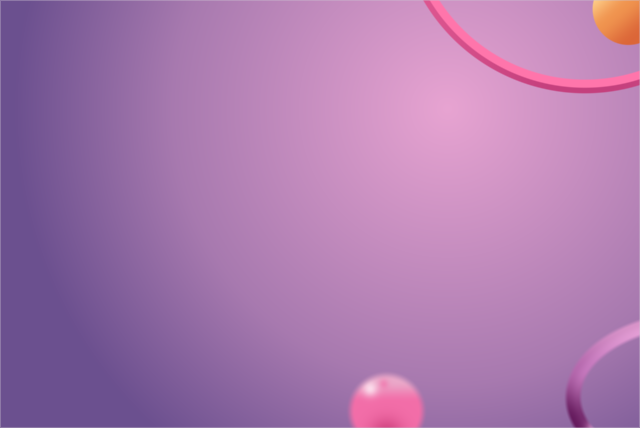
Give the GLSL for this background, as a WebGL 2 fragment shader.

```glsl
#version 300 es
precision highp float;
// Violet-pink radial glow with a glossy hoop, two spheres and a soft-focus ring.

uniform vec2 u_resolution;
out vec4 fragColor;

// Layout, in canvas heights (canvas is 1.5 wide)
const float CANVAS_WIDTH = 1.5;
const vec2 GLOW_CENTER = vec2(1.049, 0.746);
const float GLOW_MID = 0.645;
const float GLOW_END = 1.016;
const vec2 HOOP_CENTER = vec2(1.371, 1.221);
const float HOOP_INNER = 0.407;
const float HOOP_FACE = 0.426;
const float HOOP_OUTER = 0.439;
const vec2 ORANGE_CENTER = vec2(1.473, 0.979);
const float ORANGE_RADIUS = 0.084;
const vec2 PINK_CENTER = vec2(0.906, 0.039);
const float PINK_RADIUS = 0.085;
const float PINK_BLUR = 0.011;
const vec2 RING_CENTER = vec2(1.656, 0.072);
const vec2 RING_RADII = vec2(0.3125, 0.1855);
const float RING_HALF_WIDTH = 0.017;
const float RING_BLUR = 0.006;
const float RIM_WIDTH = 0.0015;

// Colours
const vec3 GLOW_PINK = vec3(0.906, 0.640, 0.820);
const vec3 GLOW_MAUVE = vec3(0.655, 0.475, 0.685);
const vec3 GLOW_VIOLET = vec3(0.420, 0.312, 0.560);
const vec3 HOOP_LIGHT = vec3(1.00, 0.46, 0.67);
const vec3 HOOP_DARK = vec3(0.77, 0.25, 0.49);
const vec3 ORANGE_DEEP = vec3(0.86, 0.40, 0.22);
const vec3 ORANGE_MID = vec3(0.94, 0.58, 0.31);
const vec3 ORANGE_PALE = vec3(1.00, 0.83, 0.56);
const vec3 PINK_BODY = vec3(0.95, 0.43, 0.66);
const vec3 PINK_DEEP = vec3(0.78, 0.22, 0.46);
const vec3 PINK_PALE = vec3(0.91, 0.70, 0.81);
const vec3 RING_PALE = vec3(0.88, 0.61, 0.82);
const vec3 RING_ORCHID = vec3(0.74, 0.44, 0.71);
const vec3 RING_PLUM = vec3(0.43, 0.14, 0.40);
const vec3 RIM_COLOR = vec3(0.80, 0.76, 0.82);

// Coverage of a shape with signed distance d and edge half-width soft
float cover(float d, float soft) {
  return 1.0 - smoothstep(-soft, soft, d);
}

float spot(vec2 p, vec2 center, float size) {
  vec2 d = (p - center) / size;
  return exp(-dot(d, d));
}

// First-order signed distance to an axis-aligned ellipse
float ellipseDistance(vec2 d, vec2 radii) {
  float k = length(d / radii);
  return k * (k - 1.0) / max(length(d / (radii * radii)), 1e-4);
}

vec3 backdrop(vec2 p) {
  float r = distance(p, GLOW_CENTER);
  vec3 inner = mix(GLOW_PINK, GLOW_MAUVE, clamp(r / GLOW_MID, 0.0, 1.0));
  return mix(inner, GLOW_VIOLET, clamp((r - GLOW_MID) / (GLOW_END - GLOW_MID), 0.0, 1.0));
}

vec3 orangeShade(vec2 q) {
  float light = dot(q, normalize(vec2(-0.65, 0.76)));
  vec3 color = mix(ORANGE_DEEP, ORANGE_MID, smoothstep(-0.75, 0.2, light));
  return mix(color, ORANGE_PALE, smoothstep(0.1, 1.0, light));
}

vec3 pinkShade(vec2 q) {
  vec3 color = mix(PINK_BODY, PINK_PALE, 0.85 * smoothstep(0.25, 0.85, q.y));
  color = mix(color, PINK_DEEP, 0.85 * spot(q, vec2(0.0, -0.65), 0.45));
  color = mix(color, PINK_BODY, 0.6 * spot(q, vec2(-0.08, 0.75), 0.14));
  return mix(color, vec3(1.0, 0.92, 0.96), 0.8 * spot(q, vec2(-0.45, 0.62), 0.2));
}

vec3 ringShade(vec2 p, float d) {
  vec3 color = mix(RING_PLUM, RING_ORCHID, smoothstep(0.02, 0.14, p.y));
  color = mix(color, RING_PALE, smoothstep(0.13, 0.25, p.y));
  color += 0.06 * smoothstep(0.012, -0.012, d) - 0.03;
  return mix(color, RING_PALE, spot(p, vec2(1.395, 0.0), 0.018));
}

void main() {
  vec2 p = gl_FragCoord.xy / u_resolution * vec2(CANVAS_WIDTH, 1.0);
  float pixel = 1.0 / u_resolution.y;
  vec3 color = backdrop(p);

  // Hoop: shaded outer wall under a bright face
  vec2 h = p - HOOP_CENTER;
  float r = length(h);
  vec3 wall = mix(HOOP_DARK, HOOP_LIGHT, 0.45 * smoothstep(0.05, 0.45, abs(h.x)));
  vec3 hoop = mix(wall, HOOP_LIGHT, cover(r - HOOP_FACE, pixel));
  color = mix(color, hoop, cover(max(r - HOOP_OUTER, HOOP_INNER - r), pixel));

  // Spheres: one sharp, one out of focus
  vec2 orange = (p - ORANGE_CENTER) / ORANGE_RADIUS;
  color = mix(color, orangeShade(orange), cover((length(orange) - 1.0) * ORANGE_RADIUS, pixel));
  vec2 pink = (p - PINK_CENTER) / PINK_RADIUS;
  color = mix(color, pinkShade(pink), cover((length(pink) - 1.0) * PINK_RADIUS, PINK_BLUR));

  // Soft-focus ring
  float d = ellipseDistance(p - RING_CENTER, RING_RADII);
  color = mix(color, ringShade(p, d), cover(abs(d) - RING_HALF_WIDTH, RING_BLUR));

  // Thin pale rim along the canvas border
  vec2 inset = min(p, vec2(CANVAS_WIDTH, 1.0) - p);
  color = mix(color, RIM_COLOR, 0.6 * cover(min(inset.x, inset.y) - RIM_WIDTH, pixel));

  fragColor = vec4(color, 1.0);
}
```
